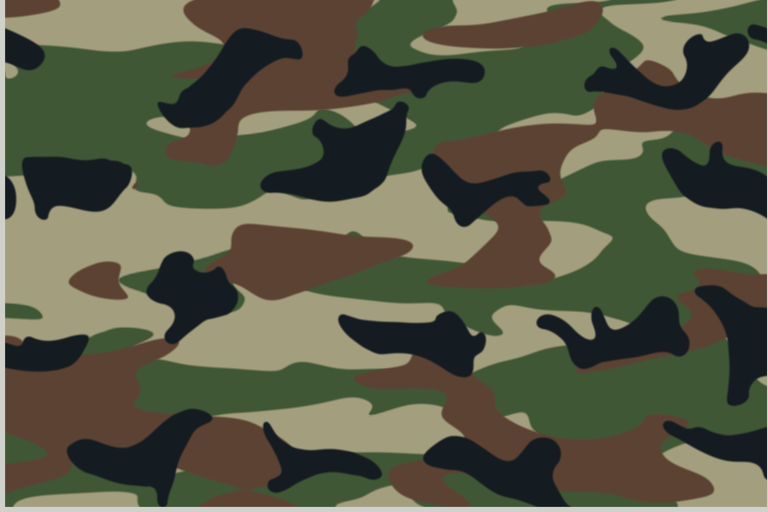
Write a WebGL 2 fragment shader that draws this pattern.

```glsl
#version 300 es
precision highp float;
// Woodland camouflage print: sand, green and brown drifts under dark branching blots, on a pale sheet.

uniform vec2 u_resolution;
out vec4 fragColor;

// Colours
const vec3 SAND  = vec3(0.64, 0.62, 0.49);
const vec3 GREEN = vec3(0.25, 0.34, 0.21);
const vec3 BROWN = vec3(0.36, 0.26, 0.20);
const vec3 INK   = vec3(0.08, 0.11, 0.13);
const vec3 SHEET = vec3(0.82, 0.82, 0.80);

// Drifts: lengths are in canvas heights
const vec2  DRIFT_FREQ  = vec2(2.7, 6.2);
const float DETAIL      = 0.42;
const float GREEN_LEVEL = 0.01;
const float BROWN_LEVEL = 0.12;
const vec2  FINGER_FREQ = vec2(3.2, 9.5);
const vec2  FINGER_PULL = vec2(0.24, 0.035);

// Blots
const vec2  BLOT_CELL   = vec2(0.40, 0.25);
const float BLOT_JITTER = 0.45;
const float BLOT_LEAN   = 0.8;
const float CORE_HALF   = 0.088;
const float CORE_RADIUS = 0.029;
const float LIMB_LENGTH = 0.085;
const float LIMB_RADIUS = 0.017;
const float FILLET      = 0.028;
const int   LIMBS       = 3;
const vec2  BLOT_FREQ   = vec2(5.5);
const vec2  BLOT_PULL   = vec2(0.10);

// Edges and sheet margins
const float EDGE_WIDTH   = 0.0042;
const float MARGIN       = 0.010;
const float RIGHT_MARGIN = 0.002;

vec2 hash2(vec2 p) {
    vec3 q = fract(p.xyx * vec3(0.1031, 0.1030, 0.0973));
    q += dot(q, q.yzx + 33.33);
    return fract((q.xx + q.yz) * q.zy);
}

float cornerSlope(vec2 cell, vec2 offset) {
    float angle = 6.2832 * hash2(cell).x;
    return dot(vec2(cos(angle), sin(angle)), offset);
}

float gradientNoise(vec2 p) {
    vec2 i = floor(p), f = fract(p);
    vec2 u = f * f * f * (f * (f * 6.0 - 15.0) + 10.0);
    vec2 e = vec2(1.0, 0.0);
    return mix(mix(cornerSlope(i, f), cornerSlope(i + e, f - e), u.x),
               mix(cornerSlope(i + e.yx, f - e.yx), cornerSlope(i + 1.0, f - 1.0), u.x), u.y);
}

vec2 warp(vec2 p, vec2 frequency, vec2 pull, float seed) {
    vec2 q = p * frequency + seed;
    return p + pull * vec2(gradientNoise(q), gradientNoise(q + 41.7));
}

// Flat patches drawn out into sideways fingers, positive inside
float drift(vec2 p, float seed) {
    vec2 q = warp(p, FINGER_FREQ, FINGER_PULL, seed) * DRIFT_FREQ + seed;
    return gradientNoise(q) + DETAIL * gradientNoise(q * 1.9 + 23.4);
}

float smoothMin(float a, float b, float k) {
    float h = max(k - abs(a - b), 0.0) / k;
    return min(a, b) - 0.25 * h * h * k;
}

float taperedCapsule(vec2 p, vec2 a, vec2 b, float ra, float rb) {
    vec2 pa = p - a, ba = b - a;
    float h = clamp(dot(pa, ba) / dot(ba, ba), 0.0, 1.0);
    return length(pa - ba * h) - mix(ra, rb, h);
}

// One blot: a leaning core with limbs growing above and below
float blot(vec2 p, vec2 id) {
    vec2 r = hash2(id + 7.3);
    float lean = (r.x - 0.5) * BLOT_LEAN;
    vec2 axis = CORE_HALF * mix(0.7, 1.35, r.y) * vec2(cos(lean), sin(lean));
    float taper = mix(0.6, 1.4, hash2(id + 3.1).x);
    float d = taperedCapsule(p, -axis, axis, CORE_RADIUS * taper, CORE_RADIUS * (2.0 - taper));
    for (int k = 0; k < LIMBS; k++) {
        vec2 h = hash2(id + 13.0 * float(k + 1));
        float side = k % 2 == 0 ? 1.0 : -1.0;
        float angle = side * mix(0.3, 2.8, h.y);
        vec2 root = axis * (2.0 * h.x - 1.0);
        vec2 tip = root + LIMB_LENGTH * vec2(1.4 * cos(angle), 0.75 * sin(angle));
        d = smoothMin(d, taperedCapsule(p, root, tip, LIMB_RADIUS, LIMB_RADIUS), FILLET);
    }
    return d;
}

// Blots on a staggered, jittered grid
float blots(vec2 p) {
    float d = 1.0;
    float row = floor(p.y / BLOT_CELL.y);
    for (int j = -1; j <= 1; j++) {
        float y = row + float(j);
        float stagger = 0.5 * mod(y, 2.0);
        float column = floor(p.x / BLOT_CELL.x - stagger);
        for (int i = -1; i <= 1; i++) {
            vec2 id = vec2(column + float(i), y);
            vec2 centre = id + vec2(stagger, 0.0) + 0.5 + BLOT_JITTER * (hash2(id + 51.0) - 0.5);
            d = min(d, blot(p - centre * BLOT_CELL, id));
        }
    }
    return d;
}

// Turns a field into a mask whose edge has an even width
float coverage(float field) {
    float slope = max(length(vec2(dFdx(field), dFdy(field))), 1e-5);
    return smoothstep(-0.7, 0.7, field / slope / max(EDGE_WIDTH * u_resolution.y, 1.0));
}

void main() {
    vec2 p = gl_FragCoord.xy / u_resolution.y;
    float width = u_resolution.x / u_resolution.y;

    // Layers from back to front
    vec3 colour = mix(SAND, GREEN, coverage(drift(p, 11.2) - GREEN_LEVEL));
    colour = mix(colour, BROWN, coverage(drift(p, 67.9) - BROWN_LEVEL));
    colour = mix(colour, INK, coverage(-blots(warp(p, BLOT_FREQ, BLOT_PULL, 5.6))));

    // Pale sheet showing at the left, bottom and right
    float inside = min(min(p.x, p.y) - MARGIN, width - RIGHT_MARGIN - p.x);
    float printed = clamp(0.5 + inside * u_resolution.y, 0.0, 1.0);
    fragColor = vec4(mix(SHEET, colour, printed), 1.0);
}
```
